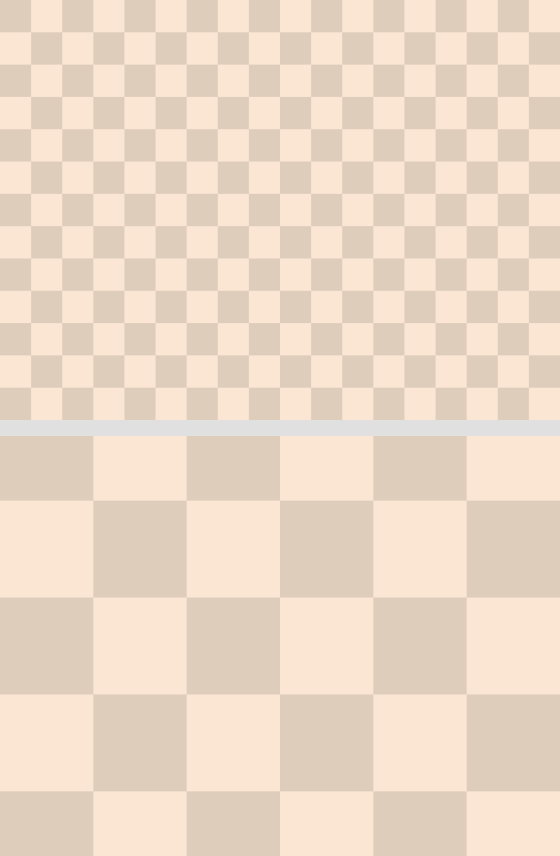
Top, the full canvas; bottom, a detail of the centre.
Give the GLSL for this pattern, as a WebGL 1 fragment shader.

```glsl
precision highp float;
// Draws a flat two-tone beige checkerboard, 18 columns by 13 rows.

uniform vec2 u_resolution;

// Signed distance to the nearest cell edge: positive in even cells, negative in odd ones
vec2 signedEdgeDistance(vec2 cell) {
  return 0.5 - abs(mod(cell + 0.5, 2.0) - 1.0);
}

void main() {
  vec2 grid = vec2(18.0, 13.0);
  vec2 cell = gl_FragCoord.xy / u_resolution * grid;
  vec2 pixel = grid / u_resolution;

  // Square wave on each axis, with edges one pixel wide
  vec2 wave = clamp(2.0 * signedEdgeDistance(cell) / pixel, -1.0, 1.0);

  // The product of the waves alternates the tones, starting dark at the lower left
  float darkness = 0.5 + 0.5 * wave.x * wave.y;

  vec3 cream = vec3(0.980, 0.902, 0.827);
  vec3 tan_beige = vec3(0.875, 0.802, 0.735);
  gl_FragColor = vec4(mix(cream, tan_beige, darkness), 1.0);
}
```
